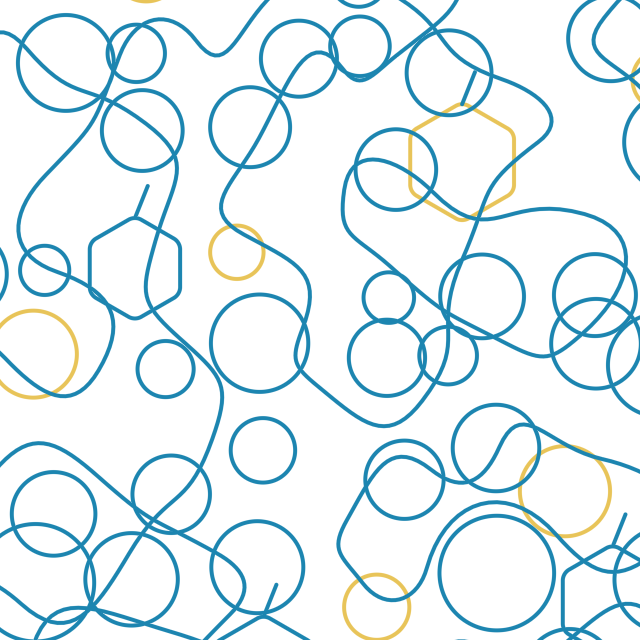
This pattern is drawn by a WebGL 1 fragment shader. Its source:

```glsl
precision highp float;

uniform vec2 u_resolution;

vec2 hash2(vec2 p) {
  p = vec2(dot(p, vec2(127.1, 311.7)), dot(p, vec2(269.5, 183.3)));
  return fract(sin(p) * 43758.5453);
}

float segment(vec2 p, vec2 a, vec2 b) {
  vec2 ab = b - a;
  return length(p - a - ab * clamp(dot(p - a, ab) / dot(ab, ab), 0.0, 1.0));
}

// Signed distance to a hexagon with corners at left and right
float hexagon(vec2 p, float apothem) {
  vec2 k = vec2(-0.866, 0.5);
  p = abs(p);
  p -= 2.0 * min(dot(k, p), 0.0) * k;
  p -= vec2(clamp(p.x, -0.577 * apothem, 0.577 * apothem), apothem);
  return length(p) * sign(p.y);
}

// Where a thread enters a tile: xy = point, zw = inward direction
vec4 bottomGate(vec2 id) {
  vec2 h = hash2(id + 3.0);
  float tilt = 0.8 * (h.y - 0.5);
  return vec4(mix(0.24, 0.76, h.x), 0.0, sin(tilt), cos(tilt));
}

vec4 leftGate(vec2 id) {
  return bottomGate(id + 37.0).yxwz;
}

// Distance to a cubic curve joining two gates
float thread(vec2 p, vec4 a, vec4 b) {
  float handle = 0.55 * distance(a.xy, b.xy);
  vec2 c1 = a.xy + a.zw * handle;
  vec2 c2 = b.xy + b.zw * handle;
  vec2 previous = a.xy;
  float d = 10.0;
  for (int i = 1; i <= 18; i++) {
    float t = float(i) / 18.0;
    float s = 1.0 - t;
    vec2 next = s * s * s * a.xy + 3.0 * s * t * (s * c1 + t * c2) + t * t * t * b.xy;
    d = min(d, segment(p, previous, next));
    previous = next;
  }
  return d;
}

// Wandering threads: each tile pairs its four gates at random
float threads(vec2 p) {
  vec2 id = floor(p);
  vec2 f = p - id;
  vec4 inward = vec4(1.0, 1.0, -1.0, -1.0);
  vec4 bottom = bottomGate(id);
  vec4 left = leftGate(id);
  vec4 top = bottomGate(id + vec2(0.0, 1.0)) * inward + vec4(0.0, 1.0, 0.0, 0.0);
  vec4 right = leftGate(id + vec2(1.0, 0.0)) * inward + vec4(1.0, 0.0, 0.0, 0.0);
  float pairing = hash2(id + 71.0).x;
  if (pairing < 0.36) return min(thread(f, bottom, left), thread(f, top, right));
  if (pairing < 0.72) return min(thread(f, bottom, right), thread(f, top, left));
  return min(thread(f, bottom, top), thread(f, left, right));
}

// Outlined rings and hexagons: x = blue distance, y = gold distance
vec2 outlines(vec2 p) {
  vec2 cell = floor(p * 6.0);
  vec2 d = vec2(10.0);
  for (int y = -1; y <= 1; y++) {
    for (int x = -1; x <= 1; x++) {
      vec2 id = cell + vec2(float(x), float(y));
      vec2 h = hash2(id + 11.0);
      vec2 q = p - (id + 0.18 + 0.64 * hash2(id + 23.0)) / 6.0;
      bool isGold = mod(dot(id, vec2(2.0, 3.0)) - 5.5, 7.0) < 1.0;
      bool isHexagon = mod(dot(id, vec2(4.0, 1.0)) - 6.5, 13.0) < 1.0;
      float shape = abs(length(q) - mix(0.038, 0.072, h.x) - 0.024 * step(0.85, h.y));
      if (isHexagon) {
        float core = mix(0.045, 0.063, h.x);
        shape = abs(hexagon(q.yx, core) - 0.02);
        float corner = core * 1.155 + 0.02;
        d.x = min(d.x, segment(q, vec2(0.0, corner), vec2(0.02, corner + 0.05)));
      }
      if (isGold) d.y = min(d.y, shape);
      else if (isHexagon || h.y > 0.07) d.x = min(d.x, shape);
    }
  }
  return d;
}

float stroke(float d) {
  float pixel = 1.0 / min(u_resolution.x, u_resolution.y);
  return 1.0 - smoothstep(-0.7 * pixel, 0.7 * pixel, d - 0.0031);
}

void main() {
  vec2 uv = gl_FragCoord.xy / min(u_resolution.x, u_resolution.y);
  vec2 shapes = outlines(uv);

  // Turn the thread tiles away from the canvas axes
  vec2 turned = mat2(0.857, 0.515, -0.515, 0.857) * uv;
  float wander = threads(turned / 0.22 + 5.0) * 0.22;

  vec3 color = vec3(1.0);
  color = mix(color, vec3(0.91, 0.77, 0.35), stroke(shapes.y));
  color = mix(color, vec3(0.11, 0.52, 0.69), stroke(min(shapes.x, wander)));
  gl_FragColor = vec4(color, 1.0);
}
```
